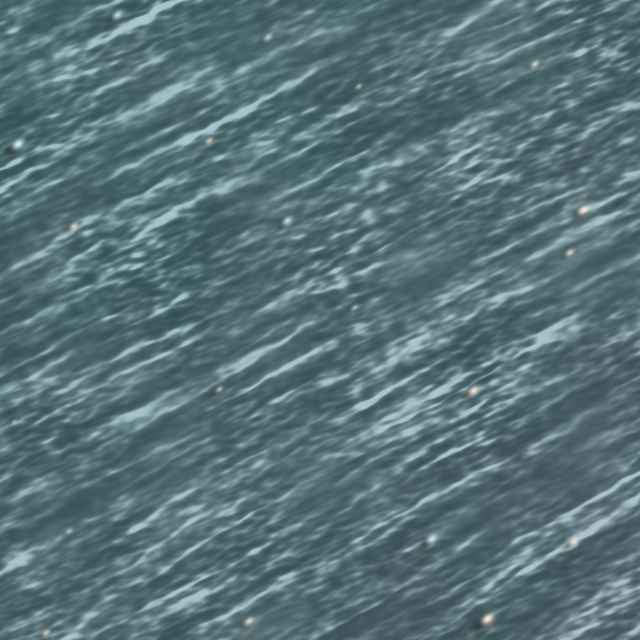
Reproduce this texture procedurally as a Shadertoy shader.

```glsl
// Wind-streaked teal water with slanting foam lines and a few glinting specks.

float hash(vec2 p) {
    return fract(sin(dot(p, vec2(127.1, 311.7))) * 43758.5453);
}

vec2 gradient(vec2 cell) {
    float a = 6.2832 * hash(cell);
    return vec2(cos(a), sin(a));
}

// Gradient noise, centred on zero
float noise(vec2 p) {
    vec2 i = floor(p), f = p - i;
    vec2 u = f * f * f * (f * (f * 6.0 - 15.0) + 10.0);
    vec2 e = vec2(1.0, 0.0);
    float bottom = mix(dot(gradient(i), f), dot(gradient(i + e.xy), f - e.xy), u.x);
    float top = mix(dot(gradient(i + e.yx), f - e.yx), dot(gradient(i + 1.0), f - 1.0), u.x);
    return mix(bottom, top, u.y);
}

// Thin bright line where stretched noise crosses zero
float foamLine(vec2 p, float width) {
    float n = noise(p) / width;
    return exp(-n * n);
}

// Wind-aligned coordinates: x along the streaks, y across, fanning to the lower right
vec2 windSpace(vec2 p) {
    float across = 0.88 * (p.y - 0.53 * p.x - 0.075 * p.x * p.x + 0.15 * p.x * p.y);
    vec2 q = vec2(dot(p, vec2(0.88, 0.47)), across);
    q.y += 0.007 * noise(q * vec2(6.0, 8.0) + 3.7);
    q.y += 0.005 * noise(q * vec2(24.0, 40.0) + 8.1);
    return q;
}

float waterHeight(vec2 p) {
    vec2 q = windSpace(p);
    vec2 ripple = mat2(0.93, -0.37, 0.37, 0.93) * p;

    // Two sets of long, thin streaks that fade in and out
    float mask = smoothstep(-0.25, 0.3, noise(q * vec2(2.5, 14.0) + 40.0));
    float h = 1.6 * mask * foamLine(q * vec2(1.7, 21.0) + 11.0, 0.085);
    mask = smoothstep(-0.2, 0.3, noise(q * vec2(4.0, 17.0) + 64.0));
    h += 1.5 * mask * foamLine(q * vec2(2.6, 27.0) + 33.0, 0.095);
    h += 1.5 * noise(q * vec2(2.0, 34.0) + 70.0);

    // Shorter wavelets and fine chop
    h += 2.0 * noise(q * vec2(8.0, 62.0) + 23.0);
    float chop = 1.0 + 1.2 * noise(p * 6.0 + 9.0);
    h += 1.75 * chop * noise(ripple * vec2(27.0, 92.0) + 51.0);
    h += 1.5 * chop * noise(ripple * vec2(50.0, 140.0) + 87.0);

    // Broad patches
    h += 0.6 * noise(p * 3.0 + 5.0);
    return h - 0.36;
}

// Scattered specks, each with a dark flank on its left
vec3 addSpecks(vec3 col, vec2 p) {
    for (int i = 0; i < 20; i++) {
        float k = float(i);
        float seed = hash(vec2(k, 4.0));
        vec2 center = fract(vec2(0.7549, 0.5698) * k + 0.2 * vec2(seed, hash(vec2(k, 9.0)))) - 0.5;
        float size = mix(0.004, 0.008, seed);
        vec2 d = (p - center) / size;
        d.y -= 0.35 * d.x;
        d.x *= 0.8;
        vec2 flank = d + vec2(1.1, 0.5);
        float shade = exp(-0.8 * dot(flank, flank));
        float glint = exp(-1.2 * dot(d, d));
        vec3 white = mix(vec3(1.0, 0.94, 0.87), vec3(0.86, 0.92, 1.0), step(0.75, hash(vec2(k, 2.0))));
        col = mix(col, vec3(0.15, 0.17, 0.16), shade * 0.85 * seed);
        col = mix(col, white, glint * mix(0.55, 1.0, seed));
    }
    return col;
}

void mainImage(out vec4 fragColor, in vec2 fragCoord) {
    vec2 p = (fragCoord - 0.5 * iResolution.xy) / iResolution.y;

    // Skewed tone: mostly dark water, rare bright foam
    float tone = 0.35 * exp(0.68 * waterHeight(p)) - 0.145;
    tone = tone < 0.75 ? tone : 0.75 + 0.4 * (1.0 - exp(-(tone - 0.75) / 0.4));
    vec3 col = vec3(0.25, 0.35, 0.37) + tone * vec3(0.36, 0.37, 0.38);

    // Greyer toward the lower right, with faint drifting tint
    col += vec3(0.018, -0.004, 0.002) * (p.x - p.y);
    col += vec3(0.015, -0.004, 0.004) * noise(p * 6.0 + 31.0);

    fragColor = vec4(addSpecks(col, p), 1.0);
}
```
